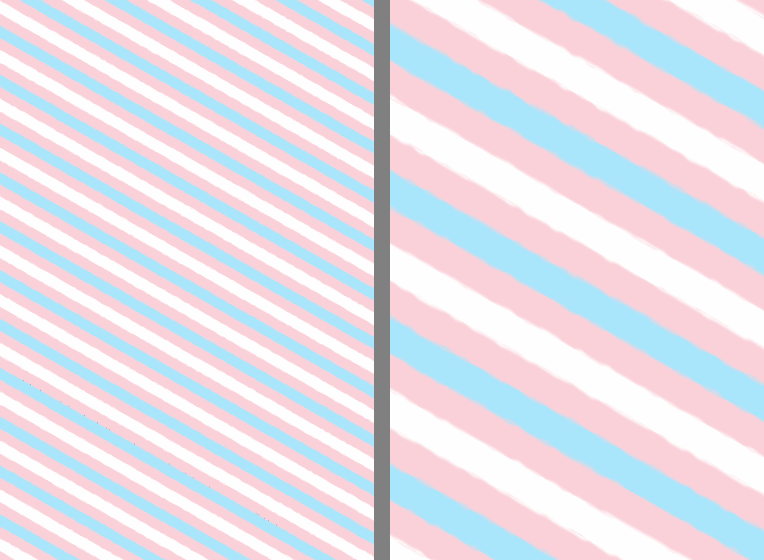
Left, the full canvas; right, a detail of the centre.
Reproduce this pattern procedurally as a WebGL 2 fragment shader.

```glsl
#version 300 es
precision highp float;
// Diagonal pastel stripes: blue, pink, white, pink, with slightly rough edges and a few specks.

uniform vec2 u_resolution;
out vec4 outColor;

const vec3 PINK  = vec3(0.982, 0.820, 0.852);
const vec3 WHITE = vec3(0.996, 0.996, 0.996);
const vec3 BLUE  = vec3(0.668, 0.900, 0.984);
const vec3 SPECK = vec3(0.45, 0.58, 0.64);

const vec2  REPEATS     = vec2(4.376, 11.463); // periods across and down
const float PHASE       = 0.65;   // first blue centre on the left edge, in periods
const float BLUE_WIDTH  = 0.252;  // share of one period
const float WHITE_WIDTH = 0.265;
const float SOFTNESS    = 0.020;  // edge blur, in periods
const float ROUGHNESS   = 0.022;  // edge wobble, in periods
const float ROUGH_CELLS = 125.0;  // wobbles across the canvas
const float SPECK_BAND  = 7.0;    // blue stripe that carries specks
const float SPECK_EDGE  = -0.135; // their offset from its centre
const float SPECK_CELLS = 90.0;
const float SPECK_RATE  = 0.28;
const float SPECK_SIZE  = 0.0009; // radius in canvas heights

float hash(vec2 p) {
    return fract(sin(dot(p, vec2(127.1, 311.7))) * 43758.5453);
}

// Smooth one-dimensional noise; each row is independent.
float edgeNoise(float x, float row) {
    float cell = floor(x);
    float t = smoothstep(0.0, 1.0, x - cell);
    return mix(hash(vec2(cell, row)), hash(vec2(cell + 1.0, row)), t) - 0.5;
}

// Coverage of small dots scattered along one stripe edge.
float specks(float x, float phase, float aspect, float pixel) {
    float cell = floor(x * SPECK_CELLS);
    float center = mix(0.25, 0.75, hash(vec2(cell, 5.0)));
    float present = step(hash(vec2(cell, 9.0)), SPECK_RATE);
    present *= step(0.06, x) * step(x, 0.75);
    vec2 slope = vec2(REPEATS.x / aspect, REPEATS.y);
    float along = (fract(x * SPECK_CELLS) - center) / SPECK_CELLS * aspect;
    along *= length(slope) / slope.y;
    float across = (phase - SPECK_BAND - SPECK_EDGE) / length(slope);
    float dist = length(vec2(along, across)) - SPECK_SIZE;
    return present * (1.0 - smoothstep(-0.5 * pixel, 0.5 * pixel, dist));
}

void main() {
    vec2 uv = gl_FragCoord.xy / u_resolution;
    float aspect = u_resolution.x / u_resolution.y;

    // Stripe coordinate: blue stripes are centred on whole numbers.
    float phase = (1.0 - uv.y) * REPEATS.y - uv.x * REPEATS.x - PHASE;
    float edgeRow = floor(phase * 4.0 + 0.5);
    float rough = phase + ROUGHNESS * edgeNoise(uv.x * ROUGH_CELLS, edgeRow);
    float fromBlue = abs(fract(rough + 0.5) - 0.5);

    // Soft stripe edges, never narrower than a pixel.
    float soft = max(SOFTNESS, 0.7 * length(REPEATS / u_resolution));
    float blue = 1.0 - smoothstep(-soft, soft, fromBlue - 0.5 * BLUE_WIDTH);
    float white = smoothstep(-soft, soft, fromBlue - 0.5 + 0.5 * WHITE_WIDTH);

    vec3 color = mix(PINK, BLUE, blue);
    color = mix(color, WHITE, white);
    color = mix(color, SPECK, 0.6 * specks(uv.x, phase, aspect, 1.0 / u_resolution.y));
    outColor = vec4(color, 1.0);
}
```
